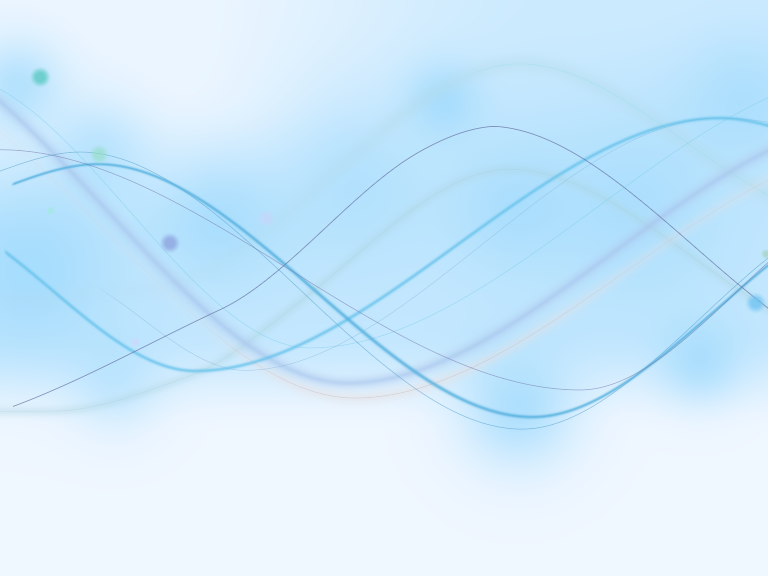
A Shadertoy shader for this background:

```glsl
// Pale blue abstract: a misty band of soft blue glows, crossed by long flowing
// ribbons and hairlines, with a few blurred coloured dots.
// Each curve is a sum of smoothstep slopes; lengths are in percent of the height.

// Height of a curve: start level plus slopes given as (from x, to x, rise).
float wave(float x, float level, vec3 a, vec3 b, vec3 c) {
    return level + a.z * smoothstep(a.x, a.y, x)
                 + b.z * smoothstep(b.x, b.y, x)
                 + c.z * smoothstep(c.x, c.y, x);
}

// Approximate distance to a curve, corrected for its steepness.
float curveDist(vec2 p, float level, vec3 a, vec3 b, vec3 c) {
    float y = wave(p.x, level, a, b, c);
    float slope = (wave(p.x + 0.1, level, a, b, c) - y) / 0.1;
    return abs(p.y - y) / sqrt(1.0 + slope * slope);
}

// Anti-aliased stroke of a given half width.
float stroke(float d, float halfWidth) {
    float pixel = 100.0 / iResolution.y;
    return clamp((halfWidth - d) / pixel + 0.5, 0.0, 1.0);
}

float glow(float d, float radius) {
    return exp(-d * d / (radius * radius));
}

// Glows: centre, radius, strength
const vec4 GLOWS[12] = vec4[12](
    vec4(3, 85, 8, 0.65), vec4(17, 74, 9, 0.5), vec4(5, 53, 15, 0.65),
    vec4(38, 62, 11, 0.55), vec4(20, 33, 8, 0.4), vec4(77, 82.5, 6.5, 0.65),
    vec4(61, 70, 14, 0.45), vec4(89, 64, 11, 0.5), vec4(90, 29, 10, 0.72),
    vec4(121.5, 37, 7, 0.6), vec4(129, 83, 11, 0.5), vec4(110, 64, 16, 0.5));

// Dots: centre, radius, opacity; then their colours
const vec4 DOTS[8] = vec4[8](
    vec4(7, 86.6, 2.0, 0.8), vec4(17.2, 73.2, 1.9, 0.65),
    vec4(29.5, 57.8, 2.0, 0.8), vec4(8.8, 63.4, 0.9, 0.6),
    vec4(46.2, 62.1, 1.7, 0.5), vec4(23.5, 40.6, 1.0, 0.6),
    vec4(131.2, 47.4, 2.0, 0.7), vec4(133, 55.9, 1.0, 0.7));
const vec3 DOT_COLORS[8] = vec3[8](
    vec3(0.35, 0.79, 0.76), vec3(0.58, 0.87, 0.77), vec3(0.55, 0.64, 0.87),
    vec3(0.62, 0.92, 0.85), vec3(0.80, 0.82, 0.98), vec3(0.82, 0.83, 0.98),
    vec3(0.40, 0.75, 0.95), vec3(0.65, 0.82, 0.75));

void mainImage(out vec4 fragColor, in vec2 fragCoord) {
    vec2 p = 100.0 * fragCoord / iResolution.y;

    // Misty band, fading at the foot and towards the upper left
    float leftFade = 1.0 - 0.92 * smoothstep(58.0, 84.0, p.y);
    float rightFade = 1.0 - 0.22 * smoothstep(75.0, 100.0, p.y);
    float mist = 0.51 * smoothstep(25.0, 43.0, p.y)
               * mix(leftFade, rightFade, smoothstep(28.0, 95.0, p.x));
    float clearness = 1.0 - mist;
    for (int i = 0; i < 12; i++) {
        vec4 g = GLOWS[i];
        clearness *= 1.0 - g.w * glow(length(p - g.xy), g.z);
    }
    vec3 color = mix(vec3(0.595, 0.845, 0.99), vec3(0.937, 0.967, 1.0), clearness);

    // Wide translucent ribbons
    float d = curveDist(p, 47.9, vec3(0, 26, 1.7), vec3(24, 90.3, 39.3), vec3(90.3, 147.6, -26.9));
    float upper = 0.35 + 0.65 * smoothstep(30.0, 75.0, p.x);
    color = mix(color, vec3(0.70, 0.85, 0.91), 0.35 * upper * glow(d, 1.5));
    color = mix(color, vec3(0.55, 0.88, 0.89), 0.45 * stroke(d, 0.05) * smoothstep(78.0, 86.0, p.x));

    d = curveDist(p, 28.6, vec3(8.7, 52, 10.4), vec3(33, 88.5, 31.6), vec3(88.5, 152.8, -31));
    color = mix(color, vec3(0.68, 0.83, 0.88), 0.34 * glow(d, 0.9));
    color = mix(color, vec3(0.60, 0.80, 0.80), 0.3 * stroke(d, 0.05));

    d = curveDist(p, 88.2, vec3(-24.3, 61.6, -57.3), vec3(61.6, 156.3, 44.4), vec3(0, 1, 0));
    float peach = 0.2 + 0.8 * smoothstep(30.0, 55.0, p.x) * (1.0 - 0.6 * smoothstep(70.0, 120.0, p.x));
    color = mix(color, vec3(0.90, 0.88, 0.89), 0.5 * peach * glow(d, 1.1));
    color = mix(color, vec3(0.76, 0.70, 0.72), 0.5 * peach * stroke(d, 0.05));

    d = curveDist(p, 94.6, vec3(-24.3, 60.4, -61.1), vec3(60.4, 152.8, 45.5), vec3(0, 1, 0));
    color = mix(color, vec3(0.69, 0.79, 0.93), 0.5 * glow(d, 1.1));
    color = mix(color, vec3(0.62, 0.75, 0.92), 0.3 * glow(d, 0.4));

    // Pale hairlines
    d = curveDist(p, 87.0, vec3(-8.7, 53.8, -47.4), vec3(53.8, 152.8, 48.3), vec3(0, 1, 0));
    color = mix(color, vec3(0.47, 0.80, 0.91), 0.5 * stroke(d, 0.06));
    d = curveDist(p, 53.6, vec3(6.9, 42.5, -17.9), vec3(42.5, 125, 43.8), vec3(125, 156, -4));
    color = mix(color, vec3(0.50, 0.70, 0.85), 0.5 * stroke(d, 0.05) * smoothstep(15.0, 22.0, p.x));
    d = curveDist(p, 67.0, vec3(-13.9, 13.9, 6.6), vec3(13.9, 90.6, -48.1), vec3(90.6, 152.8, 38.7));
    color = mix(color, vec3(0.33, 0.62, 0.80), 0.6 * stroke(d, 0.06));

    // Soft blue lines, fullest in their middle
    d = curveDist(p, 63.5, vec3(-15.6, 33.9, -27.9), vec3(33.9, 125, 43.9), vec3(125, 156, -7.3));
    color = mix(color, vec3(0.40, 0.76, 0.92), 0.75 * glow(d, 0.32) * smoothstep(0.5, 1.3, p.x));
    d = curveDist(p, 63.4, vec3(-15.6, 17, 8.1), vec3(17, 92.4, -43.9), vec3(92.4, 156.3, 37.3));
    float fullness = 0.24 + 0.11 * glow(p.x - 68.0, 32.0);
    color = mix(color, vec3(0.33, 0.69, 0.87), 0.8 * glow(d, fullness) * smoothstep(1.8, 2.6, p.x));

    // Dark violet hairlines
    d = curveDist(p, 74.0, vec3(0, 100.7, -41.7), vec3(100.7, 156.3, 35.2), vec3(0, 1, 0));
    color = mix(color, vec3(0.45, 0.47, 0.66), 0.6 * stroke(d, 0.06));
    d = curveDist(p, 24.7, vec3(-20.8, 72.9, 31.2), vec3(38.2, 86.8, 22.2), vec3(84.7, 156.3, -41.7));
    color = mix(color, vec3(0.36, 0.40, 0.60), 0.7 * stroke(d, 0.07) * step(2.2, p.x));

    // Blurred dots
    for (int i = 0; i < 8; i++) {
        vec4 spot = DOTS[i];
        float disc = 1.0 - smoothstep(0.3 * spot.z, spot.z, length(p - spot.xy));
        color = mix(color, DOT_COLORS[i], spot.w * disc);
    }
    fragColor = vec4(color, 1.0);
}
```
